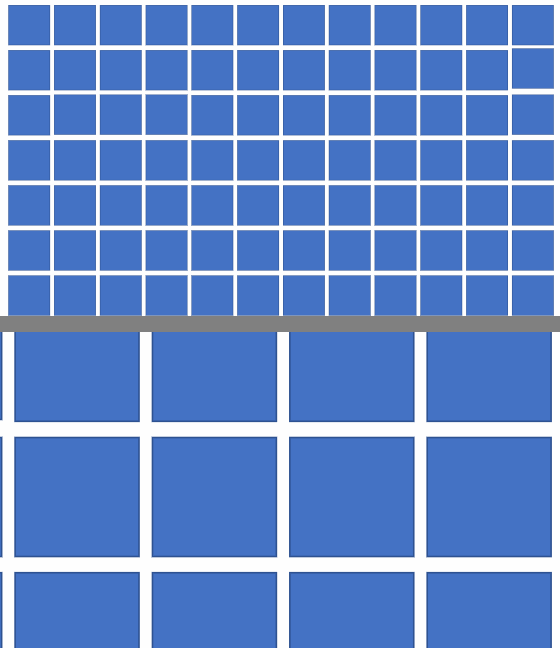
Top: the whole. Bottom: its middle third, enlarged.
Reproduce this pattern procedurally as a Shadertoy shader.

```glsl
// Signed distance to an axis-aligned box
float boxDistance(vec2 p, vec2 halfSize) {
    vec2 d = abs(p) - halfSize;
    return length(max(d, 0.0)) + min(max(d.x, d.y), 0.0);
}

// Small upward slips of a few hand-placed tiles
float tileSlip(vec2 cell) {
    bool lastColumn = cell.x > 10.5;
    if (cell.y == 5.0 && lastColumn) return 0.0055;
    if (cell.y == 4.0 && (lastColumn || (cell.x > 0.5 && cell.x < 3.5))) return 0.002;
    return 0.0;
}

void mainImage(out vec4 fragColor, in vec2 fragCoord) {
    float pixel = 1.0 / iResolution.y;
    vec2 uv = fragCoord * pixel;

    // Grid of 12 by 7 tiles, spaced in units of the canvas height
    vec2 pitch = vec2(0.1449, 0.1426);
    vec2 origin = vec2(0.0924, 0.0648);
    vec2 cell = clamp(floor((uv - origin) / pitch + 0.5), vec2(0.0), vec2(11.0, 6.0));
    vec2 local = uv - origin - cell * pitch;
    local.y -= tileSlip(cell);

    // Blue face with a thin dark outline on white
    float dist = boxDistance(local, vec2(0.0662, 0.0636));
    float tile = clamp(0.5 - dist / pixel, 0.0, 1.0);
    float face = clamp(0.5 - (dist + 0.0017) / pixel, 0.0, 1.0);
    vec3 tileColor = mix(vec3(0.18, 0.32, 0.57), vec3(0.265, 0.447, 0.769), face);
    vec3 color = mix(vec3(0.995), tileColor, tile);

    fragColor = vec4(color, 1.0);
}
```
